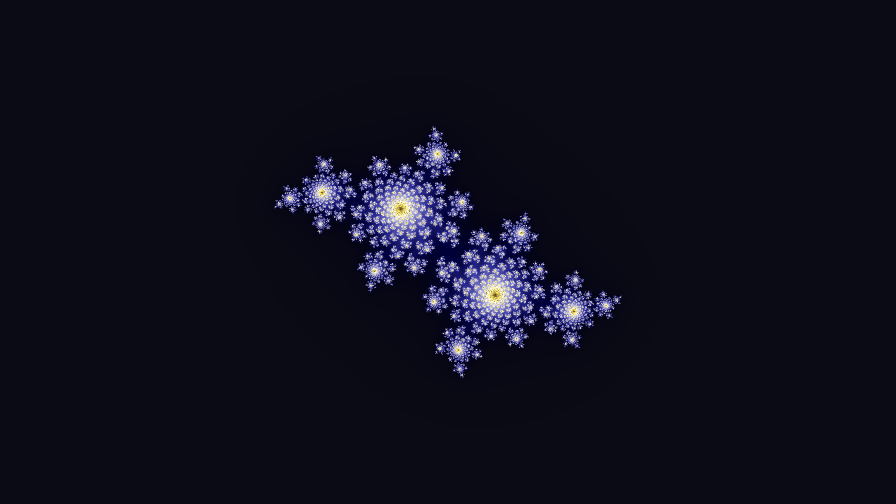
Give the GLSL for this background, as a WebGL 1 fragment shader.

```glsl
precision highp float;
// Quadratic Julia set: blue phyllotaxis rosettes with pale gold hearts on near-black.

uniform vec2 u_resolution;

#define SEED vec2(-0.4, 0.6)
#define VIEW_HEIGHT 4.0
#define MAX_STEPS 250
#define BAILOUT 64.0
#define SAMPLES 2

const vec3 NIGHT    = vec3(0.044, 0.044, 0.082);
const vec3 SHADOW   = vec3(0.015, 0.015, 0.085);
const vec3 NAVY     = vec3(0.00, 0.00, 0.23);
const vec3 BLUE     = vec3(0.17, 0.17, 0.58);
const vec3 LAVENDER = vec3(0.60, 0.60, 0.88);
const vec3 WHITE    = vec3(1.00, 1.00, 0.96);
const vec3 GOLD     = vec3(0.96, 0.90, 0.38);
const vec3 EMBER    = vec3(0.42, 0.30, 0.12);

vec2 complexSquare(vec2 z) {
    return vec2(z.x * z.x - z.y * z.y, 2.0 * z.x * z.y);
}

// Continuous escape time, zero on the circle of radius two.
float escapeTime(vec2 z) {
    float steps = 0.0;
    for (int i = 0; i < MAX_STEPS; i++) {
        if (dot(z, z) > BAILOUT) break;
        z = complexSquare(z) + SEED;
        steps += 1.0;
    }
    if (dot(z, z) <= BAILOUT) return float(MAX_STEPS);
    return max(steps - log2(0.5 * log2(dot(z, z))), 0.0);
}

float ramp(float from, float to, float x) {
    return clamp((x - from) / (to - from), 0.0, 1.0);
}

// Piecewise gradient over the escape time.
vec3 palette(float t) {
    vec3 color = mix(NIGHT, SHADOW, ramp(0.0, 8.0, t));
    color = mix(color, NAVY, ramp(8.0, 26.0, t));
    color = mix(color, BLUE, ramp(26.0, 52.0, t));
    color = mix(color, LAVENDER, ramp(52.0, 90.0, t));
    color = mix(color, WHITE, ramp(90.0, 126.0, t));
    color = mix(color, GOLD, ramp(126.0, 175.0, t));
    return mix(color, EMBER, ramp(195.0, 245.0, t));
}

void main() {
    // Average a small grid of samples inside each pixel.
    vec3 total = vec3(0.0);
    for (int y = 0; y < SAMPLES; y++) {
        for (int x = 0; x < SAMPLES; x++) {
            vec2 offset = (vec2(float(x), float(y)) + 0.5) / float(SAMPLES) - 0.5;
            vec2 point = gl_FragCoord.xy + offset - 0.5 * u_resolution;
            total += palette(escapeTime(point * VIEW_HEIGHT / u_resolution.y));
        }
    }
    gl_FragColor = vec4(total / float(SAMPLES * SAMPLES), 1.0);
}
```
